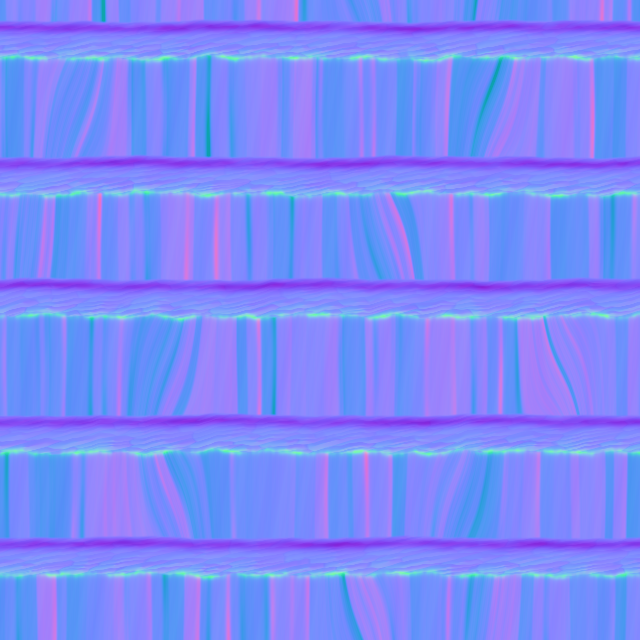
This texture map is drawn by a Shadertoy shader. Its source:

```glsl
// Tangent-space normal map of five shelf boards with rows of upright and leaning books.
const int SHELVES = 5;
const float BOOKS_ACROSS = 40.0;
const float BOARD_TOP = -0.011;
const float BOARD_BOTTOM = 0.047;

float hash(float n) {
    return fract(sin(n * 127.1 + 3.7) * 4375.85);
}

vec2 hash2(vec2 p) {
    float n = dot(p, vec2(1.0, 57.3));
    return vec2(hash(n), hash(n + 19.4));
}

// Layered sines, roughly within -1..1
float waves(float x, float seed) {
    float sum = 0.0, amp = 0.5, freq = 1.0;
    for (int i = 0; i < 4; i++) {
        sum += amp * sin(x * freq + seed * (2.3 + float(i) * 1.7));
        freq *= 2.17;
        amp *= 0.62;
    }
    return sum;
}

// Distance to the nearest scattered point
float cellular(vec2 p) {
    vec2 cell = floor(p);
    float nearest = 2.0;
    for (int j = -1; j <= 1; j++)
        for (int i = -1; i <= 1; i++) {
            vec2 c = cell + vec2(i, j);
            nearest = min(nearest, length(c + hash2(c) - p));
        }
    return nearest;
}

float bell(float x, float width) {
    return exp(-x * x / (width * width));
}

// Height of a shelf measured down from the top; spacing alternates slightly
float shelfHeight(int k) {
    return 0.0435 + 0.2018 * float(k) + 0.0104 * float(k & 1);
}

// Two leaning groups in a row: centre and shift, twice
vec4 leaningGroups(int row) {
    if (row == 0) return vec4(0.12, 0.05, 0.77, 0.055);
    if (row == 1) return vec4(0.61, -0.055, 0.05, 0.015);
    if (row == 2) return vec4(0.26, 0.05, 0.88, -0.065);
    if (row == 3) return vec4(0.27, -0.06, 0.72, 0.05);
    return vec4(0.57, -0.05, 0.76, 0.02);
}

float bookEdge(float id, float seed) {
    return id + 0.85 * hash(id + seed * 71.0);
}

// Sideways tilt of the book spines, with a narrow rounded strip at each edge
float spineTilt(float x, float h, float seed) {
    float p = x * BOOKS_ACROSS, soft = 0.09, tilt = 0.0;
    for (int j = -2; j <= 2; j++) {
        float id = floor(p) + float(j);
        float left = bookEdge(id, seed), right = bookEdge(id + 1.0, seed);
        float body = smoothstep(left - soft, left + soft, p)
                   - smoothstep(right - soft, right + soft, p);
        float key = id * 1.37 + seed * 33.0;
        float lean = mix(-0.32, 0.31, hash(key));
        float bend = 0.1 * (p - 0.5 * (left + right));
        float side = 2.0 * hash(key + 8.1) - 1.0;
        float strength = 0.75 * side * abs(side);
        float fade = 0.75 + 0.25 * sin(h * 4.0 + key * 5.0);
        tilt += body * (lean + bend);
        tilt += strength * fade * bell(p - right + 0.12, 0.17);
    }
    return tilt;
}

vec2 bookSlope(float x, float h, int row) {
    float seed = float(row) + 2.0;
    vec4 g = leaningGroups(row);
    float first = bell(x - g.x, 0.05), second = bell(x - g.z, 0.05);
    float u = x + (g.y * first + g.w * second) * (h - 0.5);
    u += 0.0012 * sin(h * 3.0 + x * 37.0);
    float grain = waves(u * 190.0 + 0.5 * h, seed);
    float tilt = spineTilt(u, h, seed) + grain * (0.045 + 0.12 * max(first, second));
    float rise = 0.09 - 0.22 * tilt + 0.04 * waves(u * 80.0 + h * 2.0, seed + 4.0);
    return vec2(tilt - 0.035, rise);
}

// Board front: dark upper lip, wrinkled face
vec2 boardSlope(float x, float t, float seed) {
    float lip = bell(t, 0.0095);
    float core = bell(t + 0.001, 0.0055) * (0.5 + 0.5 * waves(x * 17.0, seed));
    vec2 q = vec2(x * 24.0 + t * 90.0, t * 75.0 + seed * 9.0 + 0.4 * waves(x * 30.0, seed));
    float e = 0.12, c = cellular(q);
    vec2 wrinkle = vec2(cellular(q + vec2(e, 0.0)) - c, cellular(q + vec2(0.0, e)) - c) / e;
    float roughness = mix(0.045, 0.13, smoothstep(0.015, 0.042, t));
    vec2 face = vec2(0.03, 0.1 + 0.05 * waves(x * 23.0 + t * 60.0, seed));
    return face + wrinkle * roughness - vec2(0.0, 0.47 * lip + 0.28 * core);
}

void mainImage(out vec4 fragColor, in vec2 fragCoord) {
    vec2 uv = fragCoord / iResolution.xy;
    float x = uv.x, down = 1.0 - uv.y;

    // Pick the shelf whose board is closest
    int shelf = 0;
    for (int k = 1; k < SHELVES; k++)
        if (down > shelfHeight(k) - 0.06) shelf = k;
    float seed = float(shelf) + 1.0;
    float t = down - shelfHeight(shelf) + 0.0028 * waves(x * 14.0, seed);

    // Books stand above the board or hang in the row below it
    int row = t > 0.02 ? shelf : shelf - 1;
    float rowTop = row < 0 ? -0.11 : shelfHeight(row) + BOARD_BOTTOM;
    vec2 slope = bookSlope(x, (down - rowTop) / 0.145, row);

    // Lay the board over the books
    float sag = 0.0022 * waves(x * 46.0, seed + 3.0) + 0.003 * abs(sin(x * 41.0 + seed * 2.0));
    float bottom = BOARD_BOTTOM - 0.002 + sag;
    float board = smoothstep(BOARD_TOP - 0.002, BOARD_TOP + 0.003, t)
                * (1.0 - smoothstep(bottom - 0.002, bottom + 0.003, t));
    slope = mix(slope, boardSlope(x, t, seed), board);

    // Bright broken ridge along the lower edge of the board
    float glint = clamp(0.5 + 0.55 * waves(x * 58.0, seed + 7.0), 0.08, 1.0);
    float spill = smoothstep(bottom - 0.002, bottom, t) * exp(-max(t - bottom, 0.0) / 0.008);
    slope += vec2(-0.1, 0.62) * glint * bell(t - bottom, 0.0042);
    slope.y += 0.15 * bell(t - bottom + 0.003, 0.009) + 0.14 * glint * spill;

    // Encode the unit normal as colour
    slope *= min(1.0, 0.93 / max(length(slope), 0.001));
    vec3 normal = vec3(slope, sqrt(1.0 - dot(slope, slope)));
    fragColor = vec4(0.5 + 0.5 * normal, 1.0);
}
```
